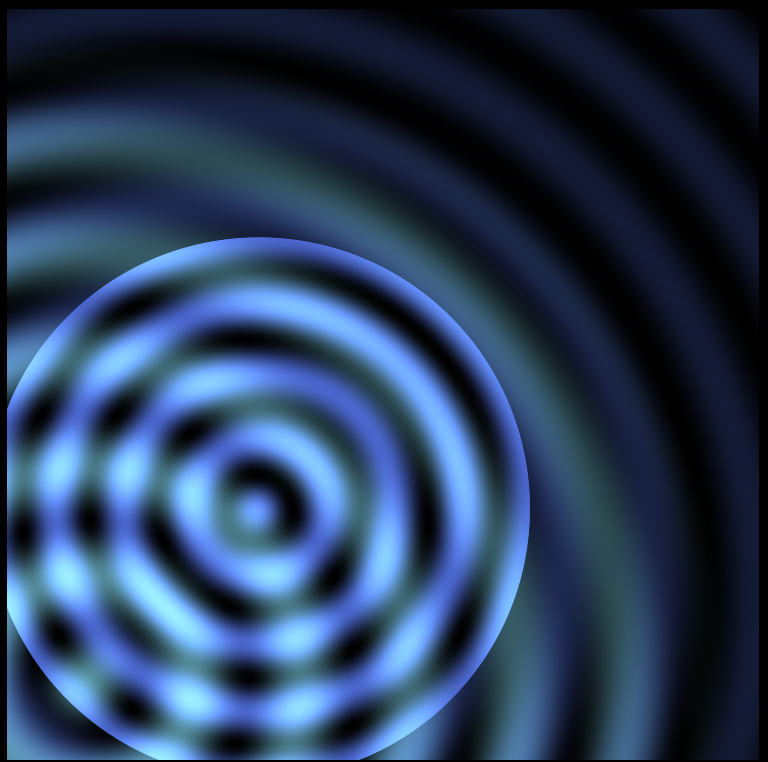
Reproduce this background procedurally as a Shadertoy shader.

```glsl
// Raised cosine ripple: 1 on each crest, 0 in each trough
float ripple(float dist, float wavelength) {
    return 0.5 + 0.5 * cos(6.28318 * dist / wavelength);
}

// Antialiased mask, 1 where the signed distance is negative
float inside(float signedDist) {
    float pixel = 1.0 / iResolution.y;
    return 1.0 - smoothstep(-0.5 * pixel, 0.5 * pixel, signedDist);
}

void mainImage(out vec4 fragColor, in vec2 fragCoord) {
    vec2 p = fragCoord / iResolution.y;
    vec2 uv = fragCoord / iResolution.xy;
    vec3 blue = vec3(0.29, 0.40, 0.80);
    vec3 teal = vec3(0.36, 0.60, 0.67);

    // Distances to the three wave centres
    float discDist = length(p - vec2(0.340, 0.333));
    float tealDist = length(p - vec2(0.113, 0.105));
    float outerDist = length(p - vec2(0.226, 0.219));

    // Bright blue rings in the disc, dim wider rings around it
    float discWave = ripple(discDist, 0.0889);
    float outerWave = ripple(outerDist, 0.128) * mix(0.46, 0.25, smoothstep(0.3, 0.85, outerDist));
    float blueWave = mix(outerWave, discWave, inside(discDist - 0.3556));

    // Teal rings cross both regions and fade with distance
    float tealFade = (1.0 - 0.72 * tealDist) * (1.0 - smoothstep(0.74, 0.85, tealDist));
    float tealWave = ripple(tealDist, 0.1415) * tealFade;

    vec3 color = blue * blueWave + teal * tealWave;

    // Thin black frame
    vec2 halfSize = vec2(0.4895, 0.4927);
    vec2 frame = abs(uv - vec2(0.4987, 0.4953)) - halfSize;
    color *= inside(max(frame.x, frame.y));

    fragColor = vec4(min(color, 1.0), 1.0);
}
```
